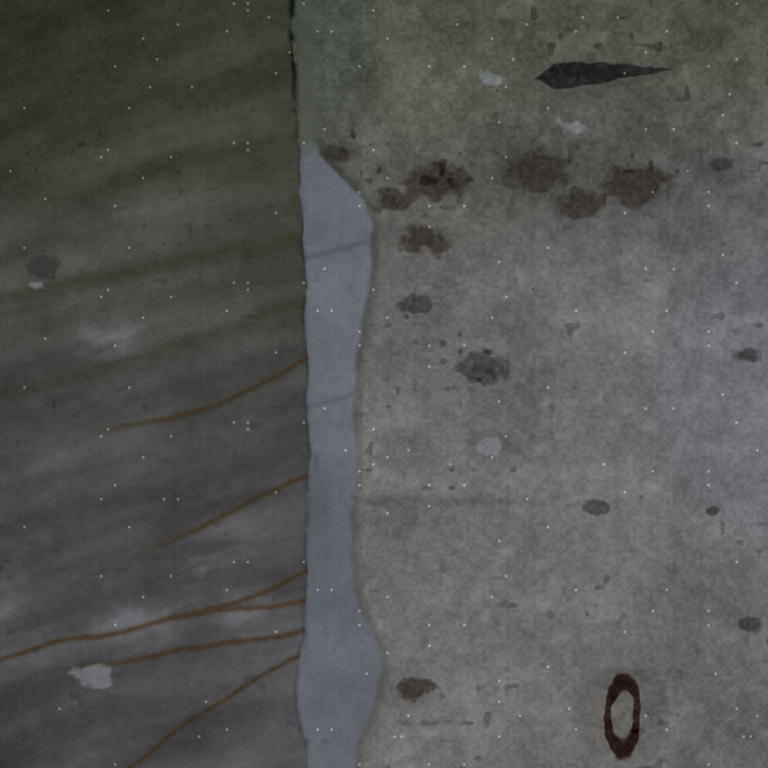
Give the GLSL for this texture, as a three.js fragment shader.

```glsl
varying vec2 vUv;
vec2 p, q;
float grit;

float hash(vec2 v) {
  v = fract(v * vec2(123.34, 345.45));
  v += dot(v, v + 34.35);
  return fract(v.x * v.y);
}

float noise(vec2 v) {
  vec2 i = floor(v), f = fract(v), e = vec2(1, 0);
  f = f * f * (3.0 - 2.0 * f);
  return mix(mix(hash(i), hash(i + e), f.x), mix(hash(i + e.yx), hash(i + e.xx), f.x), f.y);
}

float fbm(vec2 v) {
  float sum = 0.0, amp = 0.5;
  for (int i = 0; i < 5; i++) {
    sum += amp * noise(v);
    v = mat2(1.6, 1.2, -1.2, 1.6) * v + 7.3;
    amp *= 0.5;
  }
  return sum;
}

float bump(float d, float width) { return exp(-d * d / (width * width)); }

float blob(float x, float y, float rx, float ry) {
  vec2 d = (q - vec2(x, y)) / vec2(rx, ry);
  return exp(-dot(d, d));
}

// Soft flat blob eaten away by grit
float stain(float x, float y, float r) {
  float b = blob(x, y, r, r * 0.6);
  return smoothstep(0.58, 0.8, b * 0.62 + grit * 0.6) * smoothstep(0.08, 0.4, b);
}

// Trickle running down and left from the joint
float trickle(float y, float slope, float bend, float reach, float width) {
  float run = 0.392 - p.x;
  float path = y - slope * run + bend * run * run + 0.016 * (fbm(vec2(p.x * 14.0, y * 40.0)) - 0.5);
  return bump(p.y - path, width) * smoothstep(reach, reach * 0.5, run);
}

vec3 tint(vec3 base, vec3 color, float amount, float strength) {
  return mix(base, color, strength * min(amount, 1.0));
}

void main() {
  p = vUv;
  float cloud = fbm(p * 5.0) - 0.48, mottle = fbm(p * 19.0) - 0.48;
  grit = fbm(p * 65.0);
  q = p + 0.012 * vec2(mottle, fbm(p * 23.0) - 0.48);

  // Right slab: olive above, grey below
  vec3 slab = mix(vec3(0.41, 0.41, 0.405), vec3(0.3, 0.32, 0.265), smoothstep(0.55, 1.05, p.y + 0.2 * cloud));
  slab += vec3(0.015, 0.02, 0.045) * blob(1.0, 0.5, 0.22, 0.3) + 0.13 * cloud + 0.12 * mottle;
  slab -= 0.045 * blob(0.62, 0.54, 0.16, 0.09) + 0.06 * blob(0.68, 0.77, 0.25, 0.05);
  slab -= 0.045 * blob(0.89, 0.69, 0.05, 0.035);
  slab -= 0.06 * bump(q.y - 0.347, 0.007) * smoothstep(0.46, 0.49, p.x) * smoothstep(0.74, 0.62, p.x);

  // Left slab: dark, with slanting streaks
  float streak = fbm(vec2(p.x + p.y * 0.4, p.y - p.x * 0.38 + 0.2 * p.x * p.x) * vec2(4, 24)) - 0.48;
  vec3 wall = mix(vec3(0.295, 0.295, 0.3), vec3(0.245, 0.26, 0.215), smoothstep(0.25, 0.95, p.y));
  wall -= 0.07 * smoothstep(0.22, 0.0, p.x) * smoothstep(0.6, 1.0, p.y);
  wall += 0.16 * streak + 0.1 * cloud + 0.05 * mottle;
  float pale = blob(0.14, 0.55, 0.07, 0.035) + blob(0.1, 0.21, 0.11, 0.03) + blob(0.28, 0.24, 0.1, 0.07);
  wall += vec3(0.1, 0.105, 0.125) * pale * smoothstep(-0.06, 0.12, 0.5 * (streak + mottle));
  float wide = 0.011, thin = 0.004;
  float damp = trickle(0.945, 0.42, 0.1, 0.36, wide) + trickle(0.825, 0.26, 0.0, 0.4, wide)
    + trickle(0.69, 0.2, 0.0, 0.6, wide) + trickle(0.6, 0.3, 0.0, 0.6, wide);
  wall = tint(wall, vec3(0.2, 0.19, 0.14), damp, 0.45);
  float rust = trickle(0.527, 0.55, 0.9, 0.32, thin) + trickle(0.378, 0.5, 0.1, 0.25, thin)
    + trickle(0.255, 0.5, 0.9, 0.2, thin) + trickle(0.218, 0.13, -0.15, 0.65, thin)
    + trickle(0.18, 0.19, 0.1, 0.4, thin) + trickle(0.145, 0.45, -0.9, 0.45, thin);
  wall = tint(wall, vec3(0.25, 0.175, 0.095), rust, 0.65);

  // Mortar strip
  float left = 0.383 + 0.018 * smoothstep(1.0, 0.5, p.y) - 0.017 * bump(p.y - 0.1, 0.06) + 0.014 * mottle;
  float right = 0.457 + 0.027 * bump(p.y - 0.68, 0.11) + 0.039 * bump(p.y - 0.125, 0.08)
    - 0.055 * smoothstep(0.71, 0.83, p.y) + 0.016 * mottle;
  vec3 mortar = mix(vec3(0.36, 0.375, 0.405), vec3(0.41, 0.43, 0.465), bump(p.y - 0.6, 0.15));
  float ridge = p.y - 0.54 - 0.3 * p.x + 0.02 * cloud;
  mortar += 0.1 * cloud + 0.06 * mottle - 0.05 * bump(ridge, thin) - 0.04 * bump(ridge + 0.19, thin);
  mortar -= 0.045 * smoothstep(0.44, 0.42, p.x) * bump(p.y - 0.34, 0.05);
  vec3 cap = vec3(0.29, 0.31, 0.285) + 0.1 * mottle;
  slab = mix(slab, cap, 0.75 * smoothstep(0.5, 0.46, p.x) * smoothstep(0.72, 0.84, p.y));
  slab -= 0.07 * bump(p.x - right - thin, 0.009) * smoothstep(0.84, 0.78, p.y);
  float strip = smoothstep(thin, -thin, p.x - right) * smoothstep(0.83, 0.79, p.y + 0.03 * mottle);
  vec3 col = mix(wall, mix(slab, mortar, strip), smoothstep(-0.002, 0.002, p.x - left));
  col -= bump(p.x - left, thin) * (0.05 + 0.12 * smoothstep(0.8, 0.95, p.y)) * smoothstep(0.3, 0.55, grit);

  // Brown crusts
  float crust = stain(0.572, 0.765, 0.057) + stain(0.7, 0.778, 0.065) + stain(0.825, 0.762, 0.065)
    + stain(0.75, 0.735, 0.045) + stain(0.55, 0.69, 0.05) + stain(0.51, 0.74, 0.032)
    + stain(0.44, 0.8, 0.027) + stain(0.535, 0.102, 0.04);
  col = tint(col, vec3(0.2, 0.165, 0.15), crust, 0.75);

  // Dark scuffs
  float scuff = stain(0.54, 0.602, 0.03) + stain(0.63, 0.52, 0.045) + stain(0.78, 0.339, 0.022)
    + stain(0.93, 0.335, 0.017) + stain(0.972, 0.538, 0.022) + stain(0.975, 0.187, 0.023)
    + stain(0.938, 0.785, 0.023) + stain(0.053, 0.65, 0.037);
  col = tint(col, vec3(0.19), scuff, 0.7);

  // Pale chips
  float chip = smoothstep(0.4, 0.55, blob(0.635, 0.418, 0.018, 0.013)) + stain(0.122, 0.12, 0.035)
    + stain(0.047, 0.629, 0.018) + stain(0.64, 0.9, 0.022) + stain(0.74, 0.835, 0.024);
  col = tint(col, vec3(0.48, 0.49, 0.52), chip, 0.65);

  // Open slot, tapering to the right
  float along = (p.x - 0.695) / 0.16;
  float gap = 0.016 * smoothstep(-0.02, 0.2, along) * smoothstep(1.25, 0.3, along) + 0.006 * (grit - 0.5);
  float slot = smoothstep(0.002, -0.002, abs(q.y - 0.897 - 0.013 * along) - gap);
  col = mix(col, vec3(0.14), slot * step(0.0, along) * step(along, 1.2));

  // Rusted loop in a discoloured patch
  float halo = smoothstep(0.3, 0.6, blob(0.81, 0.075, 0.07, 0.075) + 0.4 * mottle);
  col = mix(col, vec3(0.34, 0.325, 0.31), 0.55 * halo) - 0.06 * blob(0.86, 0.14, 0.035, 0.03);
  float loopDist = abs(length((q - vec2(0.811, 0.067)) / vec2(0.0195, 0.046)) - 1.0) * 0.023;
  col = mix(col, vec3(0.15, 0.1, 0.085), smoothstep(0.008, 0.004, loopDist + 0.006 * (grit - 0.5)));

  // Grain, pits and bright specks
  float rough = mix(0.4, 1.0, smoothstep(0.0, 0.02, p.x - right));
  col += rough * (0.06 * (noise(p * 230.0) - 0.5) + 0.11 * (grit - 0.48));
  col -= 0.09 * rough * smoothstep(0.78, 0.9, noise(p * 85.0)) * smoothstep(0.02, 0.17, mottle);
  vec2 cell = p * 110.0;
  float speck = smoothstep(0.3, 0.1, length(fract(cell) - 0.5));
  col += 0.2 * step(0.985, hash(floor(cell))) * speck;
  gl_FragColor = vec4(col, 1.0);
}
```
